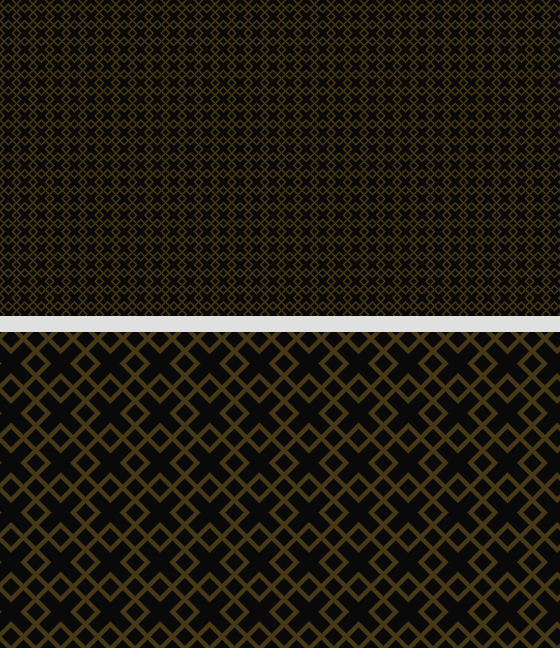
Top: the whole. Bottom: its middle third, enlarged.
Write a WebGL 1 fragment shader that draws this pattern.

```glsl
precision highp float;

uniform vec2 u_resolution;

#define REPEATS_DOWN 19.092
#define DIAMOND_RADIUS 0.25
#define LINE_HALF_WIDTH 0.0442
#define GROUND_COLOUR vec3(0.036, 0.034, 0.036)
#define LINE_COLOUR vec3(0.280, 0.218, 0.085)

// Distance to the outline of a diamond centred on the origin
float diamondOutline(vec2 p) {
    return abs(abs(p.x) + abs(p.y) - DIAMOND_RADIUS) * 0.70711;
}

// Chains of diamonds along the rows and columns of a square lattice
float latticeDistance(vec2 p) {
    vec2 folded = abs(fract(p + 0.5) - 0.5);
    float knot = diamondOutline(folded);
    float rowLink = diamondOutline(folded - vec2(0.5, 0.0));
    float columnLink = diamondOutline(folded - vec2(0.0, 0.5));
    return min(knot, min(rowLink, columnLink));
}

void main() {
    // Lattice cells counted from the top left corner
    vec2 fromTop = vec2(gl_FragCoord.x, u_resolution.y - gl_FragCoord.y);
    float pixel = REPEATS_DOWN / u_resolution.y;
    vec2 cell = fromTop * pixel - vec2(0.0, 0.5);

    // Line coverage, softened over one pixel
    float edge = LINE_HALF_WIDTH - latticeDistance(cell);
    float coverage = clamp(edge / pixel + 0.5, 0.0, 1.0);

    gl_FragColor = vec4(mix(GROUND_COLOUR, LINE_COLOUR, coverage), 1.0);
}
```
